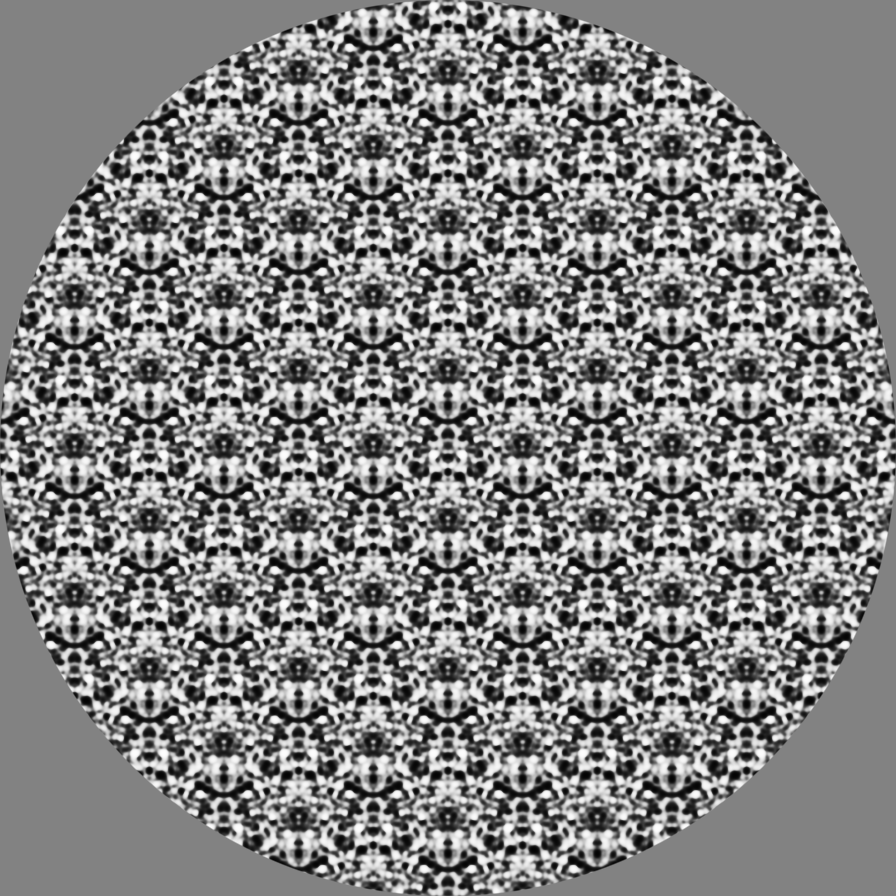
Write a WebGL 1 fragment shader that draws this pattern.

```glsl
precision highp float;
// A disc of mirrored grey mottling on a flat grey ground, six repeats each way.
// Two octaves of wrapping, ringed blob noise are summed over the mirror and
// half-step lattice, then small light and dark spots add each repeat's figure.
uniform vec2 u_resolution;

const float REPEATS = 6.0;
const float COARSE_CELLS = 13.0;      // noise cells across one repeat
const float FINE_CELLS = 20.0;
const float RING = 3.4;               // strength of the opposite-toned rim
const vec2 FIGURE_ORIGIN = vec2(0.5, 0.18);
const vec2 HALF_STEP = vec2(0.5);
const vec3 GROUND = vec3(0.51);

vec3 hash32(vec2 p) {
  vec3 h = fract(vec3(p.xyx) * vec3(0.1031, 0.1030, 0.0973));
  h += dot(h, h.yxz + 33.33);
  return fract((h.xxy + h.yzz) * h.zyx);
}

// Signed, jittered blobs with opposite rims; repeats every unit of p
float blobNoise(vec2 p, float cells) {
  p *= cells;
  vec2 base = floor(p);
  float sum = 0.0;
  for (int j = -1; j <= 1; j++) {
    for (int i = -1; i <= 1; i++) {
      vec2 cell = base + vec2(float(i), float(j));
      vec3 rnd = hash32(mod(cell, cells) + 7.0);
      vec2 d = p - cell - rnd.xy;
      float d2 = dot(d, d);
      float k = max(0.0, 1.0 - d2);
      sum += (rnd.z * 2.0 - 1.0) * k * k * k * (1.0 - RING * d2);
    }
  }
  return sum;
}

float mirroredNoise(vec2 p, float cells) {
  vec2 m = vec2(-p.x, p.y);
  return blobNoise(p, cells) + blobNoise(m, cells)
       + blobNoise(p + HALF_STEP, cells) + blobNoise(m + HALF_STEP, cells);
}

// Soft elliptical spot, wrapping vertically
float spot(vec2 q, vec2 centre, vec2 size) {
  vec2 d = q - centre;
  d.y = fract(d.y + 0.5) - 0.5;
  d /= size;
  return exp(-dot(d, d));
}

// Light and dark accents on one mirror axis
float figure(vec2 p) {
  vec2 q = vec2(abs(fract(p.x + 0.5) - 0.5), p.y);
  vec2 bowl = q - vec2(0.0, 1.5 * q.x * q.x);
  // crest, fan and the dark bowl beneath
  float light = spot(q, vec2(0.0, 0.27), vec2(0.034, 0.055))
              + spot(q, vec2(0.055, 0.19), vec2(0.030, 0.026))
              + spot(q, vec2(0.035, 0.07), vec2(0.022, 0.035))
              + spot(q, vec2(0.145, 0.005), vec2(0.050, 0.026))
              + spot(q, vec2(0.070, -0.045), vec2(0.034, 0.024));
  float dark = spot(q, vec2(0.0, -0.045), vec2(0.015, 0.035))
             + spot(q, vec2(0.075, 0.125), vec2(0.028, 0.020))
             + 0.5 * spot(bowl, vec2(0.0, -0.13), vec2(0.180, 0.020));
  // arched hood with pendants
  light += spot(q, vec2(0.13, -0.30), vec2(0.055, 0.028))
         + spot(q, vec2(0.20, -0.36), vec2(0.030, 0.026))
         + spot(q, vec2(0.055, -0.435), vec2(0.024, 0.026))
         + spot(q, vec2(0.045, -0.60), vec2(0.026, 0.034));
  dark += spot(q, vec2(0.0, -0.37), vec2(0.045, 0.024))
        + spot(q, vec2(0.148, -0.445), vec2(0.026, 0.026))
        + spot(q, vec2(0.095, -0.39), vec2(0.022, 0.022))
        + spot(q, vec2(0.0, -0.51), vec2(0.018, 0.040))
        + spot(q, vec2(0.15, -0.63), vec2(0.028, 0.042));
  return light - dark;
}

// Spread values evenly between black and white
float softContrast(float t) {
  return 0.5 + 0.5 * t / sqrt(1.0 + t * t);
}

void main() {
  vec2 uv = gl_FragCoord.xy / u_resolution;
  vec2 p = uv * REPEATS - FIGURE_ORIGIN;

  float tone = 1.60 * mirroredNoise(p, COARSE_CELLS)
             + 1.00 * mirroredNoise(p, FINE_CELLS) - 0.04;
  tone += 1.05 * (figure(p) + figure(p + HALF_STEP));
  vec3 mottling = vec3(softContrast(tone));

  // Disc with a smoothed rim
  float pixel = 1.0 / min(u_resolution.x, u_resolution.y);
  float rim = length(uv - 0.5) - 0.5;
  float inside = 1.0 - smoothstep(-pixel, pixel, rim);
  gl_FragColor = vec4(mix(GROUND, mottling, inside), 1.0);
}
```
